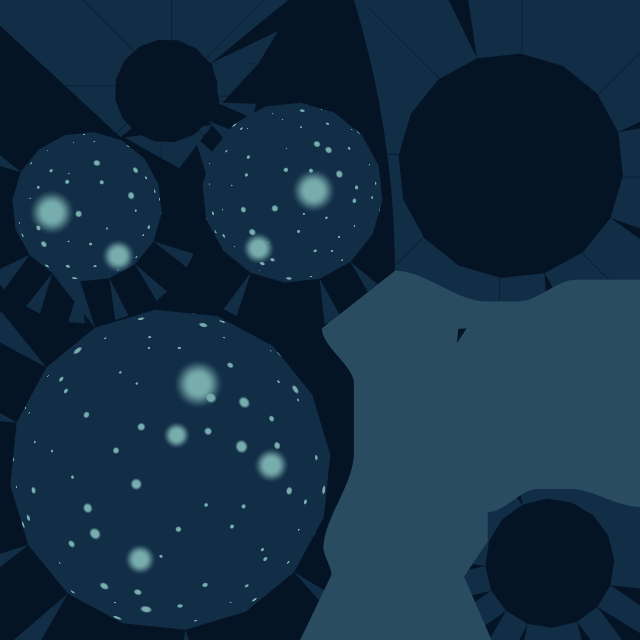
Give the GLSL for this background, as a Shadertoy shader.

```glsl
// Flat night scene of faceted discs: three hollow, three speckled with pale dots,
// among radial shards and one broad teal mass. Discs are 16-sided distance shapes,
// shards are angular repeats, and the speckles are cellular noise wrapped on a dome.

const float STEP = 6.2831853 / 16.0;
const vec3 DARK = vec3(0.02, 0.08, 0.14);
const vec3 NAVY = vec3(0.07, 0.18, 0.28);
const vec3 TEAL = vec3(0.16, 0.30, 0.38);
const vec3 PALE = vec3(0.47, 0.68, 0.68);

float fill(float d) { return clamp(0.5 - d * iResolution.y, 0.0, 1.0); }

float ramp(float a, float b, float x) { return clamp((x - a) / (b - a), 0.0, 1.0); }

vec2 hash2(vec2 p) {
    return fract(sin(vec2(dot(p, vec2(127.1, 311.7)), dot(p, vec2(269.5, 183.3)))) * 43758.5);
}

// Signed distance to the edge through a and b, positive on its left
float side(vec2 p, vec2 a, vec2 b) {
    vec2 n = normalize(b - a);
    return dot(p - a, vec2(-n.y, n.x));
}

// Triangle with clockwise corners
float shard(vec2 p, vec2 a, vec2 b, vec2 c) {
    return fill(max(side(p, a, b), max(side(p, b, c), side(p, c, a))));
}

// Sixteen-sided disc: xy centre, z corner radius
float facetDisc(vec2 p, vec3 disc, float turn) {
    vec2 q = p - disc.xy;
    float a = mod(atan(q.y, q.x) - radians(turn), STEP) - 0.5 * STEP;
    return fill(length(q) * cos(a) - disc.z * cos(0.5 * STEP));
}

// Wedges opening outward from the disc corners chosen by the bits of corners
float fan(vec2 p, vec3 disc, float turn, int corners, float reach) {
    vec2 q = p - disc.xy;
    float a = atan(q.y, q.x) - radians(turn);
    float i = floor(a / STEP + 0.5);
    a -= i * STEP;
    i = mod(i, 16.0);
    q = length(q) * vec2(cos(a), sin(a)) - vec2(disc.z, 0.0);
    float slope = 0.14 + 0.12 * hash2(vec2(i, disc.x)).x;
    float on = float((corners >> int(i)) & 1);
    return on * fill(max(abs(q.y) - q.x * slope, q.x - reach));
}

// Hairlines every 45 degrees, slightly off centre
float spokes(vec2 p, vec3 disc) {
    vec2 q = p - disc.xy;
    float a = atan(q.y, q.x);
    a -= floor(a / (2.0 * STEP) + 0.5) * 2.0 * STEP;
    float across = length(q) * sin(a) + 0.1 * disc.z;
    return fill(max(abs(across) - 0.0006, length(q) - disc.z - 0.16));
}

// Cellular dots, squeezed towards the rim as on a dome
float speckles(vec2 p, vec3 disc, float density) {
    vec2 q = (p - disc.xy) / disc.z;
    float l = clamp(length(q), 0.001, 0.995);
    q *= asin(l) / l * density;
    float dots = 0.0;
    for (int y = -1; y <= 1; y++)
    for (int x = -1; x <= 1; x++) {
        vec2 cell = floor(q) + vec2(x, y);
        vec2 h = hash2(cell + disc.xy);
        float size = 0.035 + 0.13 * pow(hash2(cell + 17.0).x, 2.0);
        float d = length(q - cell - 0.1 - 0.8 * h) / size;
        dots = max(dots, 1.0 - smoothstep(0.5, 1.1, d));
    }
    return dots;
}

float glow(vec2 p, vec2 c, float r) { return 1.0 - smoothstep(0.35, 1.05, length(p - c) / r); }

void mainImage(out vec4 fragColor, in vec2 fragCoord) {
    vec2 p = fragCoord / iResolution.xy;
    vec3 hollowA = vec3(0.260, 0.858, 0.081), hollowB = vec3(0.798, 0.741, 0.176);
    vec3 hollowC = vec3(0.859, 0.120, 0.101), dotD = vec3(0.136, 0.677, 0.117);
    vec3 dotE = vec3(0.457, 0.699, 0.141), dotF = vec3(0.266, 0.266, 0.251);

    // Navy fields: upper left valley, and everything right of a curved edge
    float navy = fill(max(0.96 - 0.925 * p.x, 0.631 + 0.82 * p.x) - p.y);
    float bend = max(p.y - 0.577, 0.0) / 0.423;
    navy = max(navy, fill(0.617 - 0.064 * bend * bend - p.x));

    // Navy shards
    navy = max(navy, shard(p, vec2(0.331, 0.902), vec2(0.434, 0.951), vec2(0.404, 0.901)));
    navy = max(navy, shard(p, vec2(0.331, 0.902), vec2(0.404, 0.901), vec2(0.344, 0.836)));
    navy = max(navy, shard(p, vec2(0.195, 0.785), vec2(0.332, 0.805), vec2(0.280, 0.737)));
    navy = max(navy, fan(p, hollowA, 9.5, 0xE000, 0.06));
    navy = max(navy, fan(p, dotD, 17.4, 0x7E40, 0.065));
    navy = max(navy, fan(p, dotE, 17.5, 0x3400, 0.07));
    navy = max(navy, fan(p, dotF, 5.4, 0x56E0, 0.11));

    // Dark wedges and hairlines over the fields
    float cuts = max(fan(p, hollowB, 17.4, 0x5011, 0.13), fan(p, hollowC, 2.5, 0xEF20, 0.2));
    cuts = max(cuts, 0.7 * max(spokes(p, hollowA), spokes(p, hollowB)));
    vec3 col = mix(DARK, NAVY, navy * (1.0 - cuts));

    // Teal mass: wavy left and top edges, with a bay at the lower right
    float left = 0.469 + 0.049 * ramp(0.0, 0.102, p.y) - 0.013 * smoothstep(0.10, 0.147, p.y)
        + 0.048 * smoothstep(0.14, 0.293, p.y) - 0.05 * smoothstep(0.40, 0.487, p.y)
        + 1.27 * max(p.y - 0.487, 0.0);
    float top = 0.577 - 0.048 * smoothstep(0.617, 0.76, p.x) + 0.034 * smoothstep(0.81, 0.90, p.x);
    float bayTop = 0.2 + 0.036 * smoothstep(0.763, 0.84, p.x) - 0.028 * smoothstep(0.89, 1.0, p.x);
    float bayLeft = 0.768 - 0.043 * ramp(0.0, 0.099, p.y) + 0.037 * ramp(0.099, 0.154, p.y);
    float bay = min(p.x - bayLeft, bayTop - p.y);
    col = mix(col, TEAL, fill(max(max(left - p.x, p.y - top), bay)));
    col = mix(col, DARK, shard(p, vec2(0.714, 0.464), vec2(0.716, 0.486), vec2(0.729, 0.487)));

    // Discs
    float hollow = max(facetDisc(p, hollowA, 9.5), facetDisc(p, hollowB, 17.4));
    col = mix(col, DARK, max(hollow, facetDisc(p, hollowC, 2.5)));
    float maskD = facetDisc(p, dotD, 17.4), maskE = facetDisc(p, dotE, 17.5), maskF = facetDisc(p, dotF, 5.4);
    col = mix(col, NAVY, max(maskD, max(maskE, maskF)));

    // Speckles and large soft spots
    float spots = max(maskD * speckles(p, dotD, 2.5), maskE * speckles(p, dotE, 3.0));
    spots = max(spots, maskF * speckles(p, dotF, 3.3));
    spots = max(spots, max(glow(p, vec2(0.081, 0.668), 0.035), glow(p, vec2(0.185, 0.600), 0.026)));
    spots = max(spots, max(glow(p, vec2(0.490, 0.702), 0.034), glow(p, vec2(0.404, 0.612), 0.025)));
    spots = max(spots, max(glow(p, vec2(0.310, 0.400), 0.038), glow(p, vec2(0.276, 0.320), 0.021)));
    spots = max(spots, max(glow(p, vec2(0.424, 0.273), 0.027), glow(p, vec2(0.219, 0.126), 0.024)));
    fragColor = vec4(mix(col, PALE, spots), 1.0);
}
```
